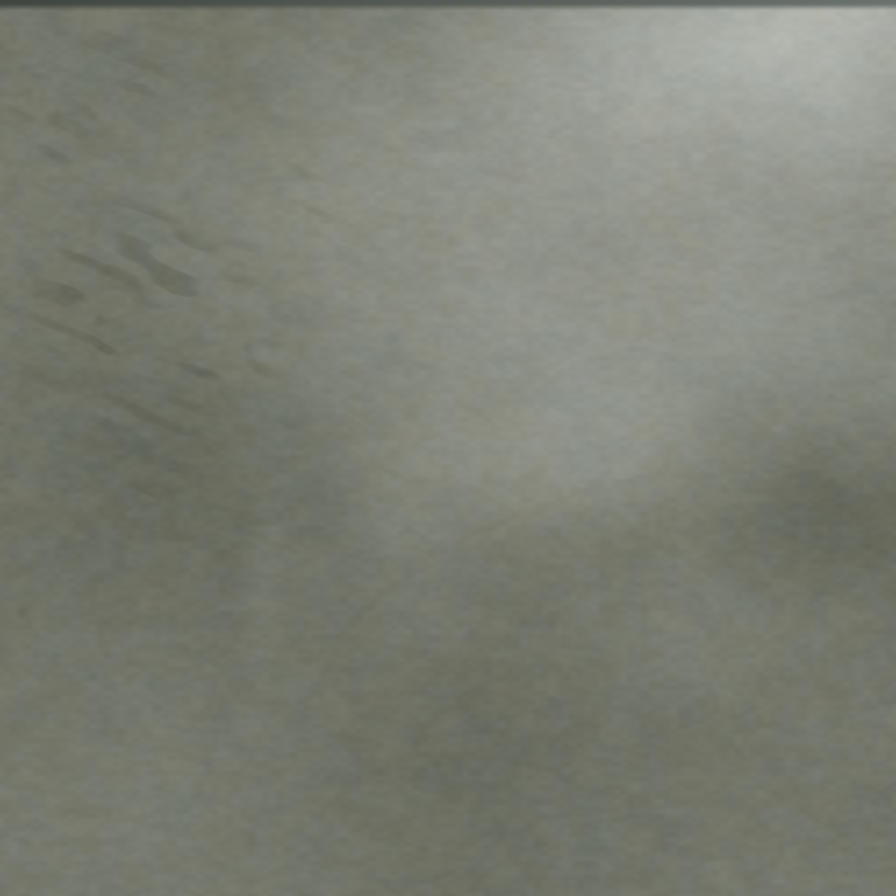
Give the GLSL for this texture, as a WebGL 1 fragment shader.

```glsl
precision highp float;
uniform vec2 u_resolution;

float hash(vec2 p) {
  vec3 q = fract(p.xyx * 0.1031);
  q += dot(q, q.yzx + 33.33);
  return fract((q.x + q.y) * q.z);
}

float noise(vec2 p) {
  vec2 cell = floor(p);
  vec2 f = fract(p);
  f = f * f * f * (f * (f * 6.0 - 15.0) + 10.0);
  return mix(mix(hash(cell), hash(cell + vec2(1.0, 0.0)), f.x),
             mix(hash(cell + vec2(0.0, 1.0)), hash(cell + 1.0), f.x), f.y);
}

float fbm(vec2 p) {
  float sum = 0.0;
  float amplitude = 0.5;
  for (int i = 0; i < 5; i++) {
    sum += amplitude * noise(p);
    p = mat2(0.8, 0.6, -0.6, 0.8) * p * 2.03 + 17.3;
    amplitude *= 0.5;
  }
  return sum;
}

// Soft elliptical patch
float patchAt(vec2 p, vec2 center, vec2 radius) {
  vec2 q = (p - center) / radius;
  return exp(-dot(q, q));
}

// Elliptical patch with a level middle
float plateau(vec2 p, vec2 center, vec2 radius) {
  return smoothstep(1.5, 0.4, length((p - center) / radius));
}

void main() {
  vec2 uv = gl_FragCoord.xy / u_resolution;
  vec2 warp = vec2(fbm(uv * 6.0 + 5.0), fbm(uv * 6.0 + 41.0)) - 0.48;
  vec2 p = uv + 0.06 * warp;

  // Broad light and shade
  float tone = 0.455;
  tone += 0.115 * plateau(p, vec2(0.70, 0.75), vec2(0.40, 0.29));
  tone += 0.045 * patchAt(p, vec2(0.63, 0.49), vec2(0.14, 0.07));
  tone += 0.19 * patchAt(p, vec2(0.95, 0.99), vec2(0.30, 0.13));
  tone += 0.035 * patchAt(p, vec2(0.78, 0.30), vec2(0.10, 0.07));
  tone += 0.025 * patchAt(p, vec2(0.46, 0.38), vec2(0.07, 0.10));
  tone += 0.015 * patchAt(p, vec2(0.14, 0.12), vec2(0.20, 0.14));
  tone += 0.015 * patchAt(p, vec2(0.14, 0.80), vec2(0.22, 0.14));
  tone += 0.025 * patchAt(p, vec2(0.30, 0.36), vec2(0.022, 0.14));
  tone -= 0.055 * patchAt(p, vec2(0.96, 0.42), vec2(0.16, 0.08));
  tone -= 0.038 * patchAt(p, vec2(0.16, 0.44), vec2(0.20, 0.16));
  tone -= 0.035 * patchAt(p, vec2(0.52, 0.16), vec2(0.16, 0.15));

  // Cloudy mottling, then fine and slightly sideways grain
  tone += 0.030 * (fbm(uv * 11.0 + 3.0) - 0.48);
  tone += 0.016 * (noise(uv * vec2(32.0, 52.0)) - 0.5);
  tone += 0.020 * (noise(uv * vec2(68.0, 115.0) + 31.0) - 0.5);
  tone += 0.018 * (noise(uv * vec2(125.0, 190.0) + 9.0) - 0.5);

  // Short blurred strokes slanting down to the right, upper left
  vec2 slanted = mat2(0.93, 0.36, -0.36, 0.93) * uv + 0.03 * warp;
  float stroke = smoothstep(0.60, 0.90, noise(slanted * vec2(17.0, 75.0)));
  float cluster = smoothstep(0.4, 0.7, noise(uv * vec2(8.0, 10.0) + 2.0));
  tone -= 0.05 * stroke * cluster * patchAt(uv, vec2(0.20, 0.72), vec2(0.24, 0.24));

  // Very sparse faint specks
  vec2 grid = uv * 24.0;
  vec2 cell = floor(grid);
  vec2 offset = 0.3 + 0.4 * vec2(hash(cell + 11.0), hash(cell + 73.0));
  float speck = smoothstep(0.24, 0.0, length(fract(grid) - offset));
  tone -= 0.04 * speck * step(0.988, hash(cell + 29.0));

  // Grey-green tint with small, faint warm and cool blotches
  float light = smoothstep(0.4, 0.7, tone);
  vec3 color = tone + mix(vec3(-0.008, 0.004, -0.046), vec3(-0.006, 0.009, -0.021), light);
  float warmth = 0.5 * noise(uv * 12.0 + 50.0) + noise(uv * vec2(48.0, 56.0) + 7.0) - 0.75;
  color += warmth * vec3(0.013, 0.0, -0.015);

  // Dark strip along the top edge
  float strip = smoothstep(0.987, 0.997, uv.y);
  vec3 stripColor = mix(vec3(0.25, 0.27, 0.25), vec3(0.42, 0.45, 0.43), uv.x);
  gl_FragColor = vec4(mix(color, stripColor, strip), 1.0);
}
```
